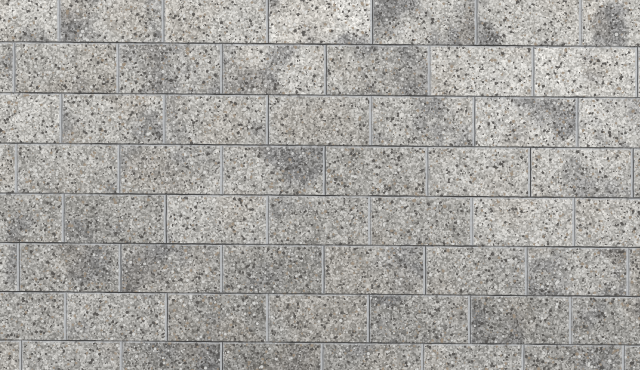
A Shadertoy shader for this texture:

```glsl
// Layout, in units of the canvas height
const float ROW_HEIGHT = 0.1383;
const float ROW_SQUEEZE = 0.005;    // rows get lower toward the bottom
const float FIRST_EDGE = 0.1126;    // first seam, measured from the top
const float TILT = 0.0078;          // seams drop toward the right
const float PITCH = 0.2820;         // block length in the top row
const float PITCH_SHRINK = 0.0015;  // length lost per row
const float EVEN_ANCHOR = 0.7252;   // a vertical joint of the even rows
const float ODD_ANCHOR = 0.6014;    // a vertical joint of the odd rows
const float WOBBLE = 0.0002;

// Joint widths
const float SEAM_HALF = 0.0018;
const float JOINT_HALF = 0.0014;
const float SIDE_BEVEL = 0.0066;
const float TOP_BEVEL = 0.0058;

// Grain sizes
const float GRAIN_SIZE = 0.0040;
const float GRIT_SIZE = 0.0095;
const float PEBBLE_SIZE = 0.0080;
const float STAIN_SIZE = 0.095;
const float MOTTLE_SIZE = 0.024;
const float WEATHER_SIZE = 0.40;

// Colours
const vec3 STONE_TOP = vec3(0.785, 0.778, 0.758);
const vec3 STONE_BOTTOM = vec3(0.600, 0.595, 0.580);
const vec3 STAIN = vec3(0.43, 0.43, 0.435);
const vec3 RUST = vec3(0.65, 0.61, 0.56);
const vec3 BEVEL = vec3(0.74, 0.75, 0.76);
const vec3 SEAM = vec3(0.25, 0.25, 0.25);
const vec3 DARK_PEBBLE = vec3(0.32, 0.31, 0.30);
const vec3 PALE_PEBBLE = vec3(0.88, 0.88, 0.87);
const vec3 TAN_PEBBLE = vec3(0.62, 0.56, 0.49);

vec2 hash2(vec2 p) {
    vec3 q = fract(p.xyx * vec3(0.1031, 0.1030, 0.0973));
    q += dot(q, q.yzx + 33.33);
    return fract((q.xx + q.yz) * q.zy);
}

// Smooth cellular noise: random tones blended around scattered points
float blobs(vec2 p) {
    vec2 cell = floor(p);
    float total = 0.0, weights = 0.0001;
    for (int y = -1; y <= 1; y++)
    for (int x = -1; x <= 1; x++) {
        vec2 id = cell + vec2(x, y);
        vec2 away = id + hash2(id) - p;
        float weight = exp(-5.0 * dot(away, away));
        total += weight * hash2(id + 71.3).x;
        weights += weight;
    }
    return total / weights;
}

// Scatters pebbles of three kinds, their outlines bent by the roughness
vec3 addPebbles(vec3 stone, vec2 p, float blur, float roughness) {
    vec2 cell = floor(p);
    for (int y = -1; y <= 1; y++)
    for (int x = -1; x <= 1; x++) {
        vec2 id = cell + vec2(x, y);
        vec2 kind = hash2(id + 19.7);
        float radius = mix(0.12, 0.48, kind.y * kind.y);
        float reach = length(id + hash2(id) - p) + 0.3 * roughness;
        float cover = 1.0 - smoothstep(radius - blur, radius + blur, reach);
        vec3 tone = kind.x < 0.20 ? DARK_PEBBLE : kind.x < 0.32 ? PALE_PEBBLE : TAN_PEBBLE;
        stone = mix(stone, tone, 0.85 * cover * step(kind.x, 0.42));
    }
    return stone;
}

// Soft-edged coverage of everything nearer than the given width
float band(float dist, float width, float blur) {
    return 1.0 - smoothstep(width - blur, width + blur, dist);
}

void mainImage(out vec4 fragColor, in vec2 fragCoord) {
    vec2 p = fragCoord / iResolution.y;
    float blur = 0.7 / iResolution.y;
    vec2 wob = p + WOBBLE * (sin(p.yx * 67.0) + sin(p.yx * 151.0 + 2.0));

    // Rows, counted from the top
    float level = (1.0 - wob.y - FIRST_EDGE - TILT * p.x) / ROW_HEIGHT;
    level += ROW_SQUEEZE * level * level;
    float row = floor(level) + 1.0;
    float toTop = fract(level) * ROW_HEIGHT;
    float toBottom = ROW_HEIGHT - toTop;

    // Blocks along the row, half a block apart in alternate rows
    float pitch = PITCH - PITCH_SHRINK * row;
    float along = (wob.x - mix(EVEN_ANCHOR, ODD_ANCHOR, mod(row, 2.0))) / pitch;
    vec2 block = vec2(floor(along), row);
    float toLeft = fract(along) * pitch;
    float toRight = pitch - toLeft;
    vec2 seed = hash2(block + 40.0);

    // Weathered stone
    vec3 stone = mix(STONE_BOTTOM, STONE_TOP, p.y) + 0.09 * (seed.x - 0.5);
    stone += 0.08 * (blobs(p / WEATHER_SIZE + 5.0) - 0.5);
    vec2 local = p + 9.0 * seed;
    float mottle = blobs(local / MOTTLE_SIZE);
    float stain = 0.75 * blobs(local / STAIN_SIZE) + 0.25 * mottle;
    stone = mix(stone, STAIN, 0.65 * smoothstep(0.52, 0.90, stain + 0.2 * (seed.y - 0.5)));
    stone = mix(stone, RUST, 0.2 * smoothstep(0.55, 0.85, blobs(local / STAIN_SIZE + 50.0)));

    // Sandy grain and pebbles
    float grain = blobs(p / GRAIN_SIZE) - 0.5;
    float grit = blobs(p / GRIT_SIZE + 30.0) - 0.5;
    stone += 0.06 * (mottle - 0.5) + 0.30 * grain + 0.10 * grit;
    stone = addPebbles(stone, p / PEBBLE_SIZE, blur / PEBBLE_SIZE, grain + grit);

    // Pale bevels, worn by the grain
    float bevel = max(0.9 * band(toRight, SIDE_BEVEL, blur), 0.55 * band(toLeft, 0.6 * SIDE_BEVEL, blur));
    bevel = max(bevel, (0.6 + 0.6 * grit) * band(toTop, TOP_BEVEL, blur));
    vec3 color = mix(stone, BEVEL, bevel);

    // Dark seams, uneven in strength
    float jointWear = mix(0.3, 0.95, hash2(vec2(floor(along + 0.5), row) + 90.0).x);
    float seamWear = mix(0.4, 1.1, blobs(vec2(p.x * 14.0, floor(level + 0.5) * 7.0)));
    float joint = jointWear * band(min(toLeft, toRight), JOINT_HALF, blur);
    float seam = min(seamWear, 1.0) * band(min(toTop, toBottom), SEAM_HALF, blur);
    color = mix(color, SEAM, max(joint, seam));

    fragColor = vec4(clamp(color, 0.0, 1.0), 1.0);
}
```
